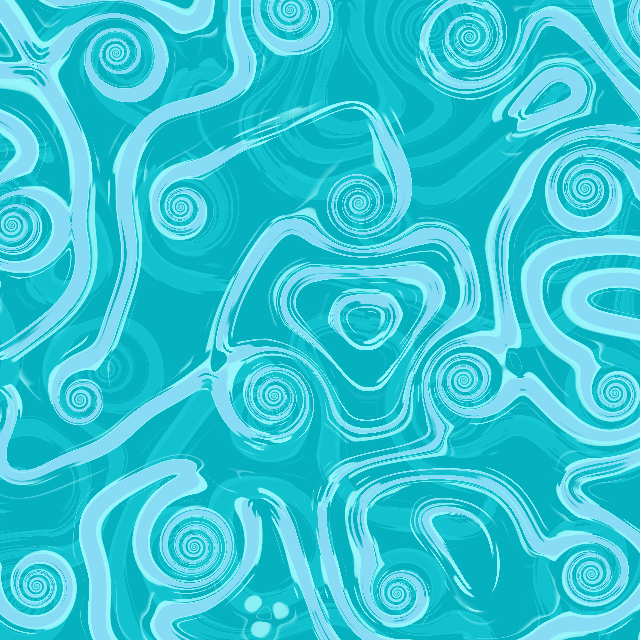
Give the GLSL for this pattern, as a WebGL 1 fragment shader.

```glsl
precision highp float;
// Brushed swirls: pale ribbons curl into spirals over faint teal strokes.
// A phase field sums log-spiral vortices and soft waves; its contour lines
// become ribbons of even width, split into bristles by stretched noise.
uniform vec2 u_resolution;

const float TAU = 6.28319;
const vec3 TEAL = vec3(0.02, 0.69, 0.75);
const vec3 FAINT_TEAL = vec3(0.08, 0.77, 0.82);
const vec3 PALE_CYAN = vec3(0.59, 0.96, 0.98);
const vec3 SKY_BLUE = vec3(0.53, 0.86, 0.96);

float hash(vec2 p) {
  return fract(sin(dot(p, vec2(127.1, 311.7))) * 43758.5);
}

float noise(vec2 p) {
  vec2 i = floor(p), f = fract(p);
  f = f * f * (3.0 - 2.0 * f);
  return mix(mix(hash(i), hash(i + vec2(1.0, 0.0)), f.x),
             mix(hash(i + vec2(0.0, 1.0)), hash(i + vec2(1.0)), f.x), f.y);
}

// Soft waves between the spirals: x = phase, yz = gradient
vec3 waves(vec2 p, float seed, float amplitude) {
  vec3 sum = vec3(0.0);
  for (int i = 0; i < 4; i++) {
    float n = float(i);
    float angle = (n + hash(vec2(n, seed))) * TAU / 8.0;
    vec2 k = TAU * mix(1.2, 2.2, hash(vec2(seed, n + 7.0))) * vec2(cos(angle), sin(angle));
    float t = dot(k, p) + TAU * hash(vec2(n + 3.0, seed));
    sum += amplitude * vec3(sin(t), k * cos(t));
  }
  return sum;
}

// Flow field: x = phase in turns, yz = gradient, w = closeness to a spiral
vec4 flow(vec2 p, float seed, float cell, float radius, float calm, float tightness) {
  float phase = 0.0, near = 0.0, reach = radius * radius;
  vec2 grad = vec2(0.0), nearGrad = vec2(0.0);
  for (int j = -1; j < 5; j++) {
    for (int i = -1; i < 5; i++) {
      vec2 id = vec2(float(i), float(j));
      vec2 jitter = vec2(hash(id + seed), hash(id + seed + 31.7)) - 0.5;
      vec2 center = (id + 0.35 + 0.36 * jitter) * cell;
      center.x += (mod(id.y, 2.0) - 0.5) * 0.4 * cell;
      float turn = hash(id + seed + 57.3) < 0.5 ? -1.0 : 1.0;
      vec2 d = p - center;
      float r2 = dot(d, d) + 0.000004;
      float window = exp(-r2 / (calm * calm));
      phase += turn * atan(d.y, d.x) / TAU + 0.5 * tightness * log(r2 / (r2 + reach));
      grad += turn * vec2(-d.y, d.x) / (TAU * r2)
            + tightness * d * (1.0 / r2 - 1.0 / (r2 + reach));
      near += window;
      nearGrad -= 2.0 * d / (calm * calm) * window;
    }
  }
  vec3 w = waves(p, seed, 0.95);
  phase += w.x * (1.0 - near);
  grad += w.yz * (1.0 - near) - w.x * nearGrad;
  return vec4(phase, grad, near);
}

// Brush ribbons along the flow: x = paint coverage, y = solid inner fill
vec2 ribbons(vec2 p, float seed, float halfWidth, float soft) {
  vec4 field = flow(p, seed, 0.28, 0.15, 0.115, 1.7);
  float slope = max(length(field.yz), 0.5);
  float across = fract(field.x) - 0.5;
  float x = abs(across) / slope;
  float width = min(halfWidth, 0.25 / slope);
  float q = across / (slope * width);

  // Bristles run along the ribbon and blend together at spiral hearts
  float along = 5.0 * noise(p * 6.0 + seed);
  float bristle = noise(vec2(q * 4.5 + 20.0, along));
  bristle = mix(bristle, 0.6, smoothstep(50.0, 140.0, slope));

  // Strokes thin out and fray where their life runs low or the flow stalls
  float life = noise(p * 6.0 + seed * 1.7) + 0.28 * field.w;
  life -= 0.35 * (1.0 - smoothstep(2.0, 8.0, slope));
  float frayed = life + 0.4 * (bristle - 0.5);
  float taper = smoothstep(0.12, 0.5, frayed);
  float edge = width * taper * (0.75 + 0.55 * bristle);
  float body = smoothstep(-soft, soft, edge - x) * smoothstep(0.0, 0.15, taper);
  float split = 0.52 * (1.0 - smoothstep(0.36, 0.72, life));
  split = max(split, 0.42 * smoothstep(0.45, 0.95, abs(q)));
  split = max(split, 0.42 * smoothstep(18.0, 40.0, slope));
  body *= smoothstep(split - 0.08, split + 0.05, bristle);

  // Loose hairs beside the ribbon
  float hair = smoothstep(0.64, 0.74, noise(vec2(q * 4.5 + 50.0, along * 1.3)));
  hair *= 1.0 - smoothstep(1.7, 2.2, abs(q));
  hair *= 1.0 - smoothstep(0.42, 0.46, abs(across));
  hair *= smoothstep(0.24, 0.36, life) * (1.0 - smoothstep(45.0, 100.0, slope));

  float core = edge * 0.76 - x - 0.001 * bristle;
  float fill = smoothstep(-soft, soft, core) * smoothstep(0.38, 0.44, frayed);
  return vec2(max(body, hair * 0.9), fill);
}

void main() {
  vec2 p = gl_FragCoord.xy / u_resolution.y;
  float soft = max(0.0008, 0.45 / u_resolution.y);

  vec2 back = ribbons(p, 41.0, 0.017, soft);
  vec2 front = ribbons(p, 12.0, 0.0150, soft);

  vec3 color = mix(TEAL, FAINT_TEAL, back.x * mix(1.15, 0.85, back.y));
  color = mix(color, mix(PALE_CYAN, SKY_BLUE, front.y), front.x);
  gl_FragColor = vec4(color, 1.0);
}
```
